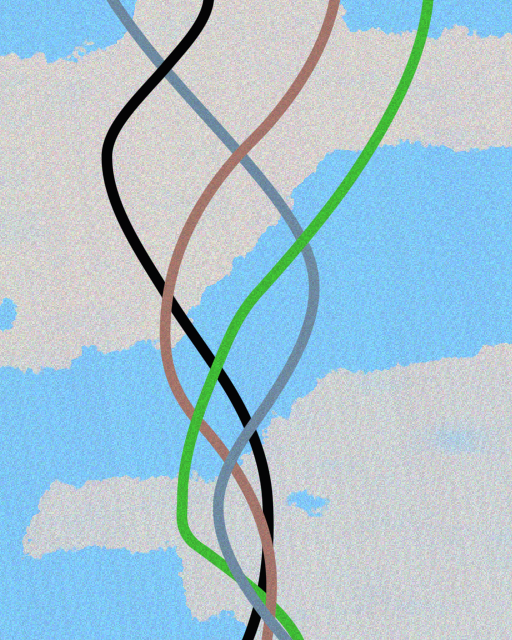
Reproduce this background procedurally as a Shadertoy shader.

```glsl
const vec3 SKY = vec3(0.50, 0.78, 0.97);
const vec3 CLOUD = vec3(0.835, 0.82, 0.81);
const vec3 BLACK = vec3(0.015, 0.015, 0.02);
const vec3 SLATE = vec3(0.43, 0.54, 0.63);
const vec3 CLAY = vec3(0.64, 0.46, 0.42);
const vec3 GREEN = vec3(0.25, 0.73, 0.21);

float hash(vec2 p) {
    return fract(sin(dot(p, vec2(12.9898, 78.233))) * 43758.5453);
}

float noise(vec2 p) {
    vec2 i = floor(p), f = fract(p);
    f = f * f * (3.0 - 2.0 * f);
    return mix(mix(hash(i), hash(i + vec2(1, 0)), f.x),
               mix(hash(i + vec2(0, 1)), hash(i + vec2(1, 1)), f.x), f.y);
}

// Layered noise, centred on zero
float fbm(vec2 p) {
    float sum = 0.0, amp = 0.5;
    for (int i = 0; i < 4; i++) {
        sum += amp * (noise(p) - 0.5);
        p = p * 2.03 + 17.3;
        amp *= 0.72;
    }
    return sum;
}

float ramp(float from, float to, float x) {
    return smoothstep(from, to, x);
}

// Positive inside an ellipse
float ellipse(vec2 p, vec2 centre, vec2 size) {
    return (1.0 - length((p - centre) / size)) * size.y;
}

// Positive inside the clouds; y runs downward
float cloudField(vec2 p) {
    float x = p.x;
    float upperTop = 0.081 - 0.12 * ramp(0.17, 0.25, x) + 0.086 * ramp(0.50, 0.56, x);
    float upperBase = 0.573 - 0.033 * ramp(0.10, 0.14, x) - 0.143 * ramp(0.26, 0.39, x)
                    - 0.078 * ramp(0.39, 0.45, x) - 0.091 * ramp(0.45, 0.52, x);
    float lowerTop = 0.866 - 0.117 * ramp(0.03, 0.09, x) - 0.098 * ramp(0.345, 0.436, x)
                   - 0.078 * ramp(0.443, 0.534, x) - 0.026 * ramp(0.547, 0.80, x);
    float lowerBase = 0.86 + 0.10 * ramp(0.27, 0.31, x) + 0.08 * ramp(0.35, 0.43, x);
    float d = max(min(upperBase - p.y, p.y - upperTop), min(p.y - lowerTop, lowerBase - p.y));
    d = min(d, -ellipse(p, vec2(0.485, 0.782), vec2(0.035, 0.014)));
    return min(d, -ellipse(p, vec2(0.0, 0.495), vec2(0.022, 0.022)));
}

// Coverage of a smooth strand; each knot holds x, y and slope dx/dy
float strand(vec2 p, vec3 knots[7], float radius, float soft) {
    float d = 1.0;
    for (int i = 0; i < 6; i++) {
        vec3 a = knots[i], b = knots[i + 1];
        if (p.y < a.y || p.y > b.y) continue;
        float h = b.y - a.y, dx = b.x - a.x, t = (p.y - a.y) / h;
        float m = h * a.z - dx, n = h * b.z - dx;
        float bend = (1.0 - t) * m - t * n;
        float x = a.x + dx * t + t * (1.0 - t) * bend;
        float slope = (dx + (1.0 - 2.0 * t) * bend - t * (1.0 - t) * (m + n)) / h;
        d = abs(p.x - x) / sqrt(1.0 + slope * slope);
    }
    return 1.0 - smoothstep(radius - soft, radius + soft, d);
}

void mainImage(out vec4 fragColor, in vec2 fragCoord) {
    vec2 p = fragCoord / iResolution.y;
    p.y = 1.0 - p.y;
    float soft = 0.8 / iResolution.y, radius = 0.0083;

    // Sky with ragged clouds
    vec2 warp = vec2(fbm(p * 24.0), fbm(p * 24.0 + 51.7));
    float cloud = smoothstep(-2.0 * soft, 2.0 * soft, cloudField(p + 0.042 * warp));
    float haze = 0.10 * ramp(0.5, 0.6, p.y)
               + 0.30 * max(0.0, fbm(p * vec2(7.0, 22.0) + 8.0))
               + 0.30 * ramp(-0.02, 0.03, ellipse(p, vec2(0.71, 0.683), vec2(0.04, 0.02)));
    vec3 col = mix(SKY, mix(CLOUD, SKY, haze), cloud);

    // Strands
    float black = strand(p, vec3[7](vec3(0.326, 0.0, -0.12), vec3(0.260, 0.104, -0.85),
        vec3(0.167, 0.245, 0.0), vec3(0.260, 0.460, 0.62), vec3(0.345, 0.586, 0.66),
        vec3(0.418, 0.781, 0.06), vec3(0.387, 1.0, -0.4)), radius, soft);
    float slate = strand(p, vec3[7](vec3(0.176, 0.0, 0.65), vec3(0.260, 0.111, 0.85),
        vec3(0.375, 0.241, 0.85), vec3(0.491, 0.449, 0.0), vec3(0.395, 0.664, -0.7),
        vec3(0.341, 0.794, 0.0), vec3(0.447, 1.0, 0.85)), radius, soft);
    float clay = strand(p, vec3[7](vec3(0.523, 0.0, -0.2), vec3(0.423, 0.189, -0.85),
        vec3(0.374, 0.241, -0.9), vec3(0.258, 0.521, 0.0), vec3(0.312, 0.661, 0.9),
        vec3(0.424, 0.898, 0.05), vec3(0.417, 1.0, -0.15)), radius, soft);
    float green = strand(p, vec3[7](vec3(0.669, 0.0, -0.1), vec3(0.573, 0.241, -0.62),
        vec3(0.404, 0.456, -0.9), vec3(0.339, 0.573, -0.42), vec3(0.285, 0.781, 0.0),
        vec3(0.310, 0.854, 1.35), vec3(0.466, 1.0, 0.5)), radius, soft);

    // Stacking order swaps down the braid
    float slateOver = step(0.52, p.y), greenUnder = step(0.78, p.y);
    col = mix(col, SLATE, slate * (1.0 - slateOver));
    col = mix(col, BLACK, black);
    col = mix(col, GREEN, green * greenUnder);
    col = mix(col, CLAY, clay);
    col = mix(col, GREEN, green * (1.0 - greenUnder));
    col = mix(col, SLATE, slate * slateOver);

    // Coloured film grain
    vec2 cell = floor(p * 512.0);
    vec3 grain = vec3(hash(cell), hash(cell + 37.1), hash(cell + 91.7)) - 0.5;
    col *= 1.0 + 0.16 * grain + 0.08 * (hash(cell + 13.3) - 0.5);
    fragColor = vec4(clamp(col, 0.0, 1.0), 1.0);
}
```
